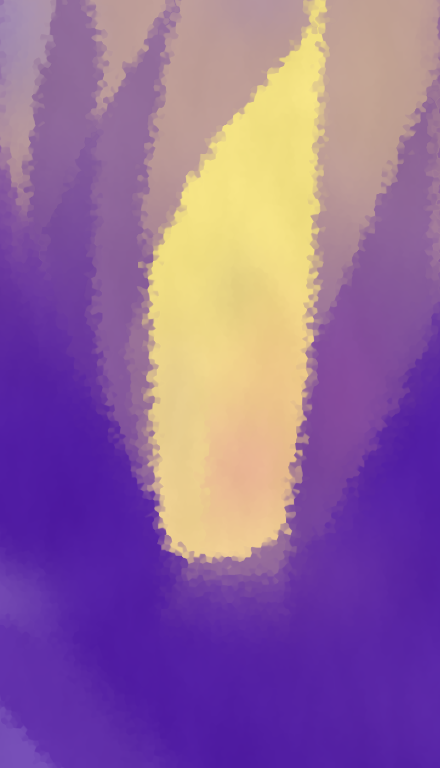
Give the GLSL for this background, as a Shadertoy shader.

```glsl
// A luminous yellow petal stands in a violet bowl among mauve petals.
// Petals are bounded by bent edge curves, and a soft cellular snap of the
// coordinates breaks their outlines into small paint dabs.

vec2 hash2(vec2 p) {
    return fract(sin(vec2(dot(p, vec2(127.1, 311.7)), dot(p, vec2(269.5, 183.3)))) * 4375.85);
}

// Pulls a point towards the jittered centre of its nearest cell.
vec2 dabSnap(vec2 p, float cells, float jitter) {
    vec2 g = p * cells, sum = vec2(0.0);
    float total = 0.0;
    for (int j = -1; j <= 1; j++)
    for (int i = -1; i <= 1; i++) {
        vec2 id = floor(g) + vec2(i, j);
        vec2 centre = id + 0.1 + 0.8 * hash2(id);
        float w = exp(-8.0 * dot(g - centre, g - centre)) + 1e-7;
        sum += w * (centre + jitter * (hash2(id + 9.0) - 0.5));
        total += w;
    }
    return sum / (total * cells);
}

// Horizontal position of an edge at height y, through four bends.
float edge(float y, vec4 heights, vec4 x) {
    vec3 t = clamp((y - heights.xyz) / (heights.yzw - heights.xyz), 0.0, 1.0);
    return x.x + dot(x.yzw - x.xyz, t);
}

float cover(float d) { return smoothstep(-0.016, 0.016, d); }

float between(float x, float low, float high) { return cover(min(x - low, high - x)); }

float glow(vec2 p, vec2 centre, vec2 size) {
    vec2 d = (p - centre) / size;
    return exp(-dot(d, d));
}

// Layered sines for slow tonal variation, about -1 to 1.
float wash(vec2 p) {
    float v = 0.0, amp = 0.5;
    for (int i = 0; i < 4; i++) {
        v += amp * sin(p.x + 1.7 * sin(p.y * 0.8)) * sin(p.y + 1.3 * sin(p.x * 0.7));
        p = mat2(1.5, 1.1, -1.1, 1.5) * p + 2.3;
        amp *= 0.6;
    }
    return v;
}

void mainImage(out vec4 fragColor, in vec2 fragCoord) {
    vec2 q = fragCoord / iResolution.y;
    vec2 toCanvas = vec2(iResolution.y / iResolution.x, 1.0);
    vec2 s = dabSnap(q, 135.0, 2.0) * toCanvas;
    vec2 soft = mix(q * toCanvas, s, 0.6);
    float tone = wash(soft * vec2(13.0, 12.0));

    vec3 deep = vec3(0.315, 0.11, 0.64);
    vec3 violet = vec3(0.46, 0.27, 0.62);
    vec3 mauve = vec3(0.59, 0.43, 0.60);
    vec3 sand = vec3(0.745, 0.615, 0.59);

    // Hazy backdrop
    vec3 col = mix(mauve, sand, smoothstep(0.50, 0.86, soft.y));
    col = mix(col, vec3(0.63, 0.55, 0.72), 0.85 * glow(soft, vec2(0.0, 0.97), vec2(0.17, 0.13)));
    col = mix(col, vec3(0.70, 0.58, 0.65), 0.7 * glow(soft, vec2(0.60, 1.0), vec2(0.14, 0.05)));
    col = mix(col, vec3(0.77, 0.65, 0.57), 0.7 * glow(soft, vec2(0.84, 0.90), vec2(0.12, 0.16)));

    // Far left petal
    float lo = edge(s.y, vec4(0.55, 0.78, 0.90, 1.0), vec4(0.05, 0.06, 0.09, 0.13));
    float hi = edge(s.y, vec4(0.60, 0.84, 0.92, 1.0), vec4(0.21, 0.22, 0.235, 0.20));
    vec3 petal = mix(violet, vec3(0.55, 0.40, 0.60), smoothstep(0.55, 0.92, soft.y));
    col = mix(col, petal, 0.92 * between(s.x, lo, hi));

    // Second left petal, with a darker fold
    lo = edge(s.y, vec4(0.70, 0.84, 0.92, 0.99), vec4(0.10, 0.22, 0.30, 0.385));
    hi = edge(s.y, vec4(0.36, 0.55, 0.79, 0.99), vec4(0.33, 0.285, 0.335, 0.40));
    hi += 0.04 * glow(s, vec2(s.x, 0.64), vec2(1.0, 0.05));
    petal = mix(vec3(0.52, 0.34, 0.61), vec3(0.57, 0.42, 0.60), smoothstep(0.45, 0.9, soft.y));
    col = mix(col, petal, between(s.x, lo, hi));
    hi = edge(s.y, vec4(0.30, 0.46, 0.60, 0.85), vec4(0.37, 0.25, 0.21, 0.22));
    petal = mix(vec3(0.41, 0.21, 0.62), vec3(0.51, 0.35, 0.60), smoothstep(0.5, 0.85, soft.y));
    col = mix(col, petal, between(s.x, lo, hi));

    // Right petal with a plum glow
    lo = edge(s.y, vec4(0.30, 0.55, 0.75, 0.92), vec4(0.66, 0.715, 0.875, 1.0));
    petal = mix(violet, vec3(0.57, 0.41, 0.60), smoothstep(0.38, 0.80, soft.y));
    petal = mix(petal, vec3(0.53, 0.29, 0.61), 0.8 * glow(soft, vec2(0.78, 0.49), vec2(0.12, 0.13)));
    col = mix(col, petal, cover(s.x - lo));
    col = mix(col, sand, 0.6 * cover(s.x - 0.985) * smoothstep(0.58, 0.70, s.y));

    // Violet bowl: a dabbed rim over a wider soft shade
    lo = edge(s.y, vec4(0.26, 0.39, 0.53, 0.82), vec4(0.43, 0.30, 0.17, -0.01));
    hi = edge(s.y, vec4(0.24, 0.31, 0.48, 0.61), vec4(0.60, 0.74, 0.91, 1.01));
    float bowl = max(max(lo - s.x, s.x - hi), 0.25 - s.y);
    petal = mix(deep, vec3(0.47, 0.27, 0.62), smoothstep(0.40, 0.80, soft.y));
    petal = mix(petal, vec3(0.41, 0.20, 0.64), 0.85 * glow(soft, vec2(0.70, 0.25), vec2(0.25, 0.10)));
    petal = mix(petal, vec3(0.37, 0.17, 0.66), 0.7 * glow(soft, vec2(0.9, 0.08), vec2(0.28, 0.11)));

    // Slanted lavender strokes in the lower left
    float slant = s.y + 0.7 * s.x;
    petal = mix(petal, vec3(0.39, 0.20, 0.67), 0.8 * smoothstep(0.33, 0.21, slant));
    petal = mix(petal, vec3(0.46, 0.30, 0.70), 0.8 * glow(soft, vec2(0.0, 0.22), vec2(0.13, 0.05)) * cover(s.y + 0.4 * s.x - 0.195));
    petal = mix(petal, vec3(0.49, 0.35, 0.73), 0.7 * cover(0.085 - slant));
    col = mix(col, petal, 0.45 * cover(bowl) + 0.55 * smoothstep(-0.07, 0.10, bowl));
    col = mix(col, mauve, 0.5 * glow(s, vec2(0.55, 0.265), vec2(0.11, 0.03)));
    col += 0.018 * tone;

    // Glowing central petal
    lo = edge(s.y, vec4(0.29, 0.42, 0.655, 0.97), vec4(0.37, 0.345, 0.34, 0.71));
    lo -= 0.04 * glow(s, vec2(s.x, 0.80), vec2(1.0, 0.1));
    hi = edge(s.y, vec4(0.31, 0.44, 0.63, 1.0), vec4(0.645, 0.685, 0.715, 0.735));
    float foot = s.y - 0.272 - 1.6 * (s.x - 0.49) * (s.x - 0.49);
    vec3 gold = mix(vec3(0.93, 0.81, 0.56), vec3(0.95, 0.88, 0.51), smoothstep(0.32, 0.70, soft.y));
    gold = mix(gold, vec3(0.87, 0.80, 0.50), 0.7 * glow(soft, vec2(0.54, 0.62), vec2(0.07, 0.06)));
    gold = mix(gold, vec3(0.93, 0.77, 0.53), 0.8 * glow(soft, vec2(0.63, 0.51), vec2(0.11, 0.11)));
    gold = mix(gold, vec3(0.91, 0.69, 0.58), 0.85 * glow(soft, vec2(0.56, 0.39), vec2(0.13, 0.08)) * cover(s.x - 0.465));
    gold = mix(gold, vec3(0.87, 0.77, 0.55), 0.6 * glow(soft, vec2(0.40, 0.47), vec2(0.07, 0.10)));
    col = mix(col, gold + 0.03 * tone, cover(min(min(s.x - lo, hi - s.x), foot * 1.7)));

    fragColor = vec4(clamp(col, 0.0, 1.0), 1.0);
}
```
